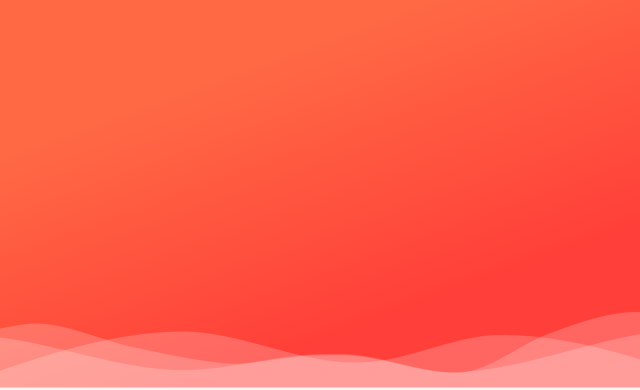
Write a Shadertoy shader that draws this background.

```glsl
// One smooth rise (or fall) of height h between a and b
float ramp(float x, float a, float b, float h) {
    return h * smoothstep(a, b, x);
}

// Crest heights across the canvas width, as fractions of its height
float steepWave(float x) {
    return 0.147 + ramp(x, -0.052, 0.059, 0.0235)
        - ramp(x, 0.052, 0.208, 0.028) - ramp(x, 0.059, 0.391, 0.077)
        + ramp(x, 0.352, 0.501, 0.0235) - ramp(x, 0.534, 0.714, 0.045)
        + ramp(x, 0.710, 0.859, 0.043) + ramp(x, 0.716, 0.996, 0.113);
}

float lowWave(float x) {
    return 0.1404 - ramp(x, -0.052, 0.286, 0.0893)
        + ramp(x, 0.286, 0.508, 0.0408) - ramp(x, 0.534, 0.710, 0.047)
        + ramp(x, 0.697, 1.081, 0.111);
}

float broadWave(float x) {
    return -0.111 + ramp(x, -0.391, 0.286, 0.2607)
        - ramp(x, 0.286, 0.553, 0.079) + ramp(x, 0.560, 0.783, 0.0705)
        - ramp(x, 0.783, 1.432, 0.239);
}

// Coverage below a height, softened over about one pixel
float below(float y, float height) {
    float soft = 0.75 / iResolution.y;
    return 1.0 - smoothstep(height - soft, height + soft, y);
}

void mainImage(out vec4 fragColor, in vec2 fragCoord) {
    vec2 uv = fragCoord / iResolution.xy;
    float aspect = iResolution.x / iResolution.y;

    // Diagonal backdrop, running from the upper left to the lower right
    vec2 slant = vec2(0.342 * aspect, 0.940);
    float t = dot(vec2(uv.x, 1.0 - uv.y), slant) / (slant.x + slant.y);
    vec3 orange = vec3(1.0, 0.412, 0.267);
    vec3 red = vec3(1.0, 0.247, 0.224);
    vec3 color = mix(orange, red, clamp((t - 0.25) / 0.49, 0.0, 1.0));

    // Translucent white waves
    vec3 crests = vec3(steepWave(uv.x), lowWave(uv.x), broadWave(uv.x));
    for (int i = 0; i < 3; i++) {
        color = mix(color, vec3(1.0), 0.2 * below(uv.y, crests[i]));
    }

    // Pale band along the bottom edge
    color = mix(color, vec3(1.0, 0.96, 0.96), below(uv.y, 0.0064));

    fragColor = vec4(color, 1.0);
}
```
